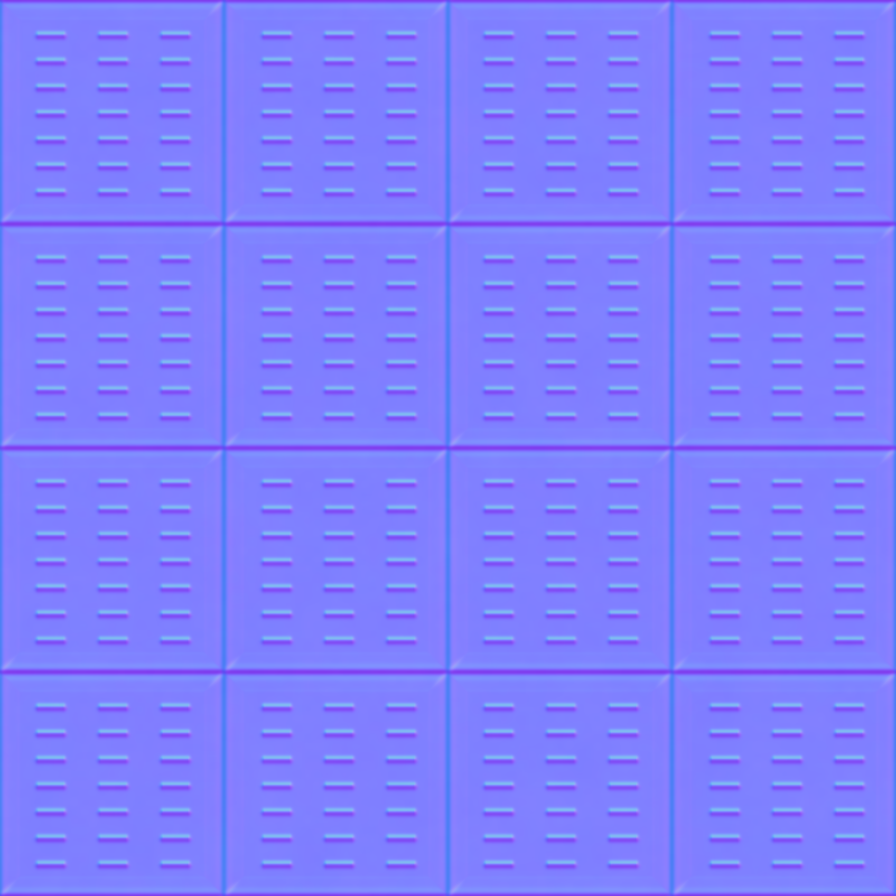
A Shadertoy shader for this texture map:

```glsl
// Normal map of square panels with bevelled seams and rows of raised dashes
#define TILES 4.0
#define DASH_GRID vec2(3.0, 7.0)
#define DASH_STEP vec2(0.278, 0.117)
#define DASH_CENTER vec2(0.505, 0.493)
#define DASH_HALF_LENGTH 0.054
#define DASH_RADIUS 0.0088
#define DASH_SLOPE 0.52
#define SEAM_SLOPE vec2(0.46, 0.62)
#define SEAM_WIDTH 0.0125
#define BEVEL_WIDTH 0.083
#define GRAIN_SLOPE 0.02
#define SWELL_SLOPE 0.03

float hash(vec2 p) {
    return fract(sin(dot(p, vec2(127.1, 311.7))) * 43758.5453);
}

// Value noise that wraps after a whole number of cells
float wrappedNoise(vec2 uv, float cells, float seed) {
    vec2 p = uv * cells;
    vec2 cell = floor(p), t = fract(p);
    t = t * t * (3.0 - 2.0 * t);
    vec2 lo = mod(cell, cells) + seed;
    vec2 hi = mod(cell + 1.0, cells) + seed;
    return mix(mix(hash(lo), hash(vec2(hi.x, lo.y)), t.x),
               mix(hash(vec2(lo.x, hi.y)), hash(hi), t.x), t.y);
}

vec2 noiseSlope(vec2 uv, float cells) {
    return vec2(wrappedNoise(uv, cells, 3.0), wrappedNoise(uv, cells, 171.0)) - 0.5;
}

vec2 bell(vec2 x, float width) {
    vec2 k = x / width;
    return exp(-k * k);
}

// Slope of the rounded dash nearest to a point in the panel
vec2 dashSlope(vec2 panel, float column) {
    vec2 q = panel - DASH_CENTER;
    q.x -= 0.009 * mod(column, 2.0);
    vec2 limit = (DASH_GRID - 1.0) * 0.5;
    q -= DASH_STEP * clamp(floor(q / DASH_STEP + 0.5), -limit, limit);
    q.x -= clamp(q.x, -DASH_HALF_LENGTH, DASH_HALF_LENGTH);

    // The lower flank is wider and gentler than the upper one
    float lower = 1.0 - smoothstep(-0.004, 0.004, q.y);
    vec2 k = q / (DASH_RADIUS * mix(1.0, 1.2, lower));
    float strength = DASH_SLOPE * mix(1.0, 0.82, lower);
    return strength * vec2(0.4, 1.0) * k * exp(0.5 - 0.5 * dot(k, k));
}

// Steep step along each seam, with a mitred bevel on both sides
vec2 seamSlope(vec2 s) {
    vec2 a = abs(s);
    vec2 mitre = smoothstep(-0.012, 0.012, a.yx - a);
    vec2 bevel = vec2(0.06, 0.11) * bell(a - 0.027, 0.014);
    bevel += 0.02 * (1.0 - smoothstep(BEVEL_WIDTH - 0.01, BEVEL_WIDTH, a));
    bevel += 0.04 * bell(a - BEVEL_WIDTH, 0.007);
    vec2 slope = bevel * mitre - SEAM_SLOPE * bell(s, SEAM_WIDTH);

    // Bright fold along one diagonal of each crossing
    float fold = bell(vec2(s.x - s.y), 0.019).x;
    fold *= 1.0 - smoothstep(0.02, BEVEL_WIDTH, max(a.x, a.y));
    return slope + 0.18 * fold;
}

void mainImage(out vec4 fragColor, in vec2 fragCoord) {
    vec2 uv = fragCoord / iResolution.xy;
    vec2 grid = uv * TILES;
    vec2 seam = fract(grid + 0.5) - 0.5;

    // Faint fine grain over a broad swell
    vec2 slope = GRAIN_SLOPE * noiseSlope(uv, 96.0);
    slope += SWELL_SLOPE * noiseSlope(uv, 20.0);

    // Encode the combined slope as a normal
    slope += seamSlope(seam) + dashSlope(fract(grid), floor(grid.x));
    vec3 normal = normalize(vec3(slope, 1.0));
    fragColor = vec4(normal * 0.5 + 0.5, 1.0);
}
```
